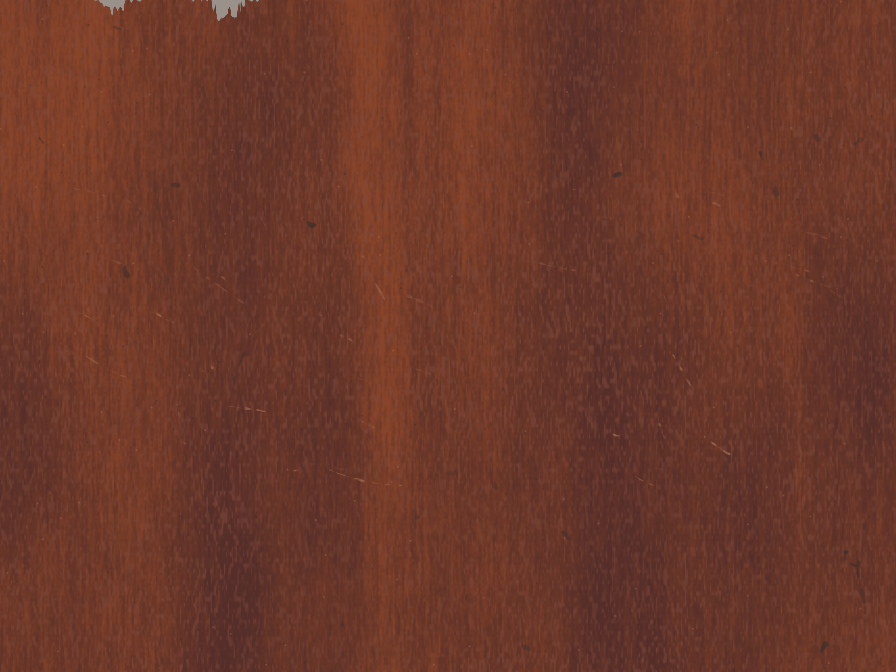
Give the GLSL for this texture, as a Shadertoy shader.

```glsl
const vec3 DARK_STAIN = vec3(0.335, 0.180, 0.162);
const vec3 RED_BROWN = vec3(0.416, 0.214, 0.156);
const vec3 WARM_ORANGE = vec3(0.535, 0.266, 0.160);
const vec3 PALE_HAZE = vec3(0.500, 0.290, 0.235);
const vec3 SCRATCH_TAN = vec3(0.66, 0.43, 0.32);
const vec3 DENT_GREY = vec3(0.23, 0.18, 0.165);
const vec3 BARE_GREY = vec3(0.60, 0.57, 0.54);

float hash(vec2 p) {
    vec3 q = fract(vec3(p.xyx) * 0.1031);
    q += dot(q, q.yzx + 33.33);
    return fract((q.x + q.y) * q.z);
}

float noise(vec2 p) {
    vec2 cell = floor(p), f = fract(p);
    f = f * f * (3.0 - 2.0 * f);
    float low = mix(hash(cell), hash(cell + vec2(1, 0)), f.x);
    float high = mix(hash(cell + vec2(0, 1)), hash(cell + vec2(1, 1)), f.x);
    return mix(low, high, f.y);
}

float fbm(vec2 p) {
    float sum = 0.0, amp = 0.53;
    for (int i = 0; i < 4; i++) {
        sum += amp * noise(p);
        p = p * 2.03 + 17.3;
        amp *= 0.5;
    }
    return sum;
}

float band(float x, float center, float width) {
    float d = (x - center) / width;
    return exp(-d * d);
}

// Distance to a slightly bent stroke
float strokeDistance(vec2 p, float angle, float halfLength, float bend) {
    vec2 dir = vec2(cos(angle), sin(angle));
    vec2 q = vec2(dot(p, dir), dot(p, vec2(-dir.y, dir.x)));
    q.y += bend * (q.x * q.x / halfLength - halfLength * 0.4);
    return length(vec2(max(abs(q.x) - halfLength, 0.0), q.y));
}

float cover(float dist, float radius, float px) {
    return 1.0 - smoothstep(radius - px, radius + px, dist);
}

// Broad cloudy stain running along the vertical grain
float stainTone(vec2 p, float aspect) {
    float x = p.x / aspect + 0.05 * (fbm(p * vec2(2.5, 3.0)) - 0.5);
    float tone = 0.88 * (fbm(p * vec2(6.0, 2.6) + 4.0) - 0.5);
    tone += 0.40 * (fbm(p * vec2(17.0, 2.0) + 31.0) - 0.5);
    tone -= 0.42 * band(x, 0.67 + 0.07 * (0.5 - p.y), 0.055);
    tone -= 0.28 * band(x, 0.26, 0.04) * smoothstep(0.95, 0.4, p.y);
    tone += 0.34 * band(x, 0.42 + 0.03 * (0.5 - p.y), 0.03);
    tone += 0.24 * band(x, 0.06, 0.12) * smoothstep(0.2, 0.9, p.y);
    return tone + 0.16 * (p.y - 0.5) - 0.025;
}

// Hair-thin vertical fibres, short pores and a fine tooth
float grainTone(vec2 p) {
    p.x += 0.004 * noise(p * vec2(3.0, 2.0));
    float fibres = noise(p * vec2(290.0, 13.0)) - 0.5;
    float strands = noise(p * vec2(110.0, 4.0) + 9.0) - 0.5;
    float pores = noise(p * vec2(370.0, 65.0) + 53.0) - 0.5;
    float tooth = noise(p * vec2(390.0, 260.0) + 83.0) - 0.5;
    return 0.25 * fibres + 0.12 * strands + 0.30 * pores + 0.20 * tooth;
}

// Faint, broken pale scratches, mostly falling to the right
float scratches(vec2 p, float aspect, float px) {
    float mask = 0.0;
    for (int i = 0; i < 64; i++) {
        float id = float(i);
        vec2 center = vec2(hash(vec2(id, 1.0)) * aspect, 0.27 + 0.45 * hash(vec2(id, 2.0)));
        float steep = step(0.74, hash(vec2(id, 3.0)));
        float angle = mix(-0.38, -1.25, steep) + 0.5 * (hash(vec2(id, 4.0)) - 0.5);
        float halfLength = mix(0.004, 0.055, pow(hash(vec2(id, 5.0)), 2.0));
        float d = strokeDistance(p - center, angle, halfLength, 0.2 * (hash(vec2(id, 6.0)) - 0.5));
        d += 0.0035 * (noise(p * 120.0 + id) - 0.4);
        float broken = smoothstep(0.35, 0.75, noise(p * 130.0 + id * 7.0));
        float strength = mix(0.12, 0.8, pow(hash(vec2(id, 7.0)), 1.5));
        mask = max(mask, strength * broken * cover(d, 0.0010, 0.6 * px));
    }
    return mask;
}

// Dark bruises and gouges, from small pits to long cuts
float dents(vec2 p, float aspect, float px) {
    float mask = 0.0;
    for (int i = 0; i < 30; i++) {
        float id = float(i) + 80.0;
        vec2 center = vec2(hash(vec2(id, 1.0)) * aspect, hash(vec2(id, 2.0)));
        float isCut = step(0.84, hash(vec2(id, 4.0)));
        float cutAngle = 1.57 + 1.2 * (hash(vec2(id, 5.0)) - 0.5);
        float angle = mix(3.14 * hash(vec2(id, 3.0)), cutAngle, isCut);
        float halfLength = mix(0.004, 0.038, isCut) * mix(0.6, 1.5, hash(vec2(id, 6.0)));
        float d = strokeDistance(p - center, angle, halfLength, 0.08);
        d += 0.006 * (noise(p * 110.0 + id) - 0.5);
        float strength = mix(0.25, 0.75, hash(vec2(id, 8.0)));
        mask = max(mask, strength * cover(d, mix(0.001, 0.0036, hash(vec2(id, 7.0))), px));
    }
    return mask;
}

// Tiny scattered spots, one candidate per cell
float specks(vec2 p, float density, float px) {
    vec2 cell = floor(p * 36.0);
    vec2 spot = 0.2 + 0.6 * vec2(hash(cell + 3.0), hash(cell + 71.0));
    float d = length(fract(p * 36.0) - spot) / 36.0;
    return step(1.0 - density, hash(cell + 19.0)) * cover(d, 0.0013, 0.7 * px);
}

// Ragged drips of bare ground where varnish has flaked off the top edge
float flaking(vec2 p, float aspect, float px) {
    float x = p.x / aspect;
    float reach = 0.022 * band(x, 0.13, 0.022) + 0.034 * band(x, 0.255, 0.03);
    float drip = 0.6 * noise(vec2(p.x * 100.0, p.y * 30.0)) + 0.6 * noise(p * vec2(240.0, 60.0));
    return smoothstep(-px, px, reach * (2.2 * drip - 0.7) - 0.004 - (1.0 - p.y));
}

void mainImage(out vec4 fragColor, in vec2 fragCoord) {
    vec2 p = fragCoord / iResolution.y;
    float aspect = iResolution.x / iResolution.y, px = 1.0 / iResolution.y;

    float tone = stainTone(p, aspect) + grainTone(p);
    vec3 color = mix(RED_BROWN, DARK_STAIN, clamp(-tone / 0.52, 0.0, 1.0));
    color = mix(color, WARM_ORANGE, clamp(tone / 0.52, 0.0, 1.0));
    float haze = smoothstep(0.45, 1.0, noise(p * vec2(350.0, 120.0) + 7.0));
    color = mix(color, PALE_HAZE, haze * mix(0.25, 0.75, fbm(p * vec2(9.0, 4.0) + 60.0)));

    color = mix(color, DENT_GREY, dents(p, aspect, px));
    color = mix(color, DENT_GREY, 0.5 * specks(p, 0.07, px));
    color = mix(color, SCRATCH_TAN, 0.45 * specks(p + 5.37, 0.06, px));
    color = mix(color, SCRATCH_TAN, scratches(p, aspect, px));
    color = mix(color, BARE_GREY, flaking(p, aspect, px));
    fragColor = vec4(color, 1.0);
}
```
